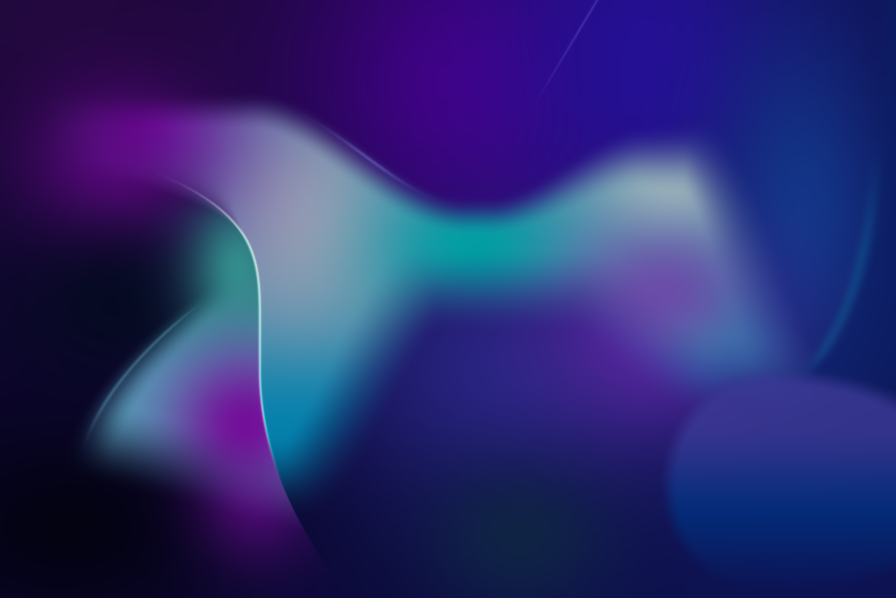
Write a Shadertoy shader that draws this background.

```glsl
// Soft aurora ribbon folding across a deep indigo and violet gradient

// Blends an elliptical patch of colour over the base
vec3 glow(vec3 base, vec2 p, vec2 centre, vec2 radius, vec3 tint) {
    vec2 q = (p - centre) / radius;
    return mix(base, tint, exp(-dot(q, q)));
}

// Thin soft line around a zero distance
float hairline(float d, float width) {
    return exp(-d * d / (width * width));
}

// Upper and lower heights of the ribbon
float ribbonTop(float x) {
    return 0.645 + 0.175 * (1.0 - smoothstep(0.42, 0.78, x))
         + 0.1 * smoothstep(0.82, 1.08, x) - 0.42 * smoothstep(1.14, 1.4, x);
}

float ribbonBottom(float x) {
    return 0.2 + 0.31 * smoothstep(0.47, 0.74, x) - 0.14 * smoothstep(0.95, 1.2, x);
}

// Signed distances from height curves, corrected for their slope
float belowTop(vec2 p) {
    float slope = (ribbonTop(p.x + 0.01) - ribbonTop(p.x - 0.01)) / 0.02;
    return (ribbonTop(p.x) - p.y) / sqrt(1.0 + slope * slope);
}

float aboveBottom(vec2 p) {
    float slope = (ribbonBottom(p.x + 0.01) - ribbonBottom(p.x - 0.01)) / 0.02;
    return (p.y - ribbonBottom(p.x)) / sqrt(1.0 + slope * slope);
}

// Distance to the right of the sharp fold
float rightOfFold(vec2 p) {
    float upper = max(p.y - 0.44, 0.0), lower = max(0.38 - p.y, 0.0);
    float foldX = 0.435 - 24.8 * pow(upper, 3.8) + 1.05 * lower * lower;
    float slope = 94.2 * pow(upper, 2.8) + 2.1 * lower;
    return (p.x - foldX) / sqrt(1.0 + slope * slope);
}

vec3 backdrop(vec2 p) {
    vec3 c = mix(vec3(0.04, 0.02, 0.17), vec3(0.05, 0.07, 0.32), smoothstep(0.0, 1.4, p.x));
    c = glow(c, p, vec2(0.10, 1.00), vec2(0.60, 0.40), vec3(0.13, 0.03, 0.24));
    c = glow(c, p, vec2(0.80, 0.86), vec2(0.30, 0.30), vec3(0.27, 0.00, 0.53));
    c = glow(c, p, vec2(1.08, 0.90), vec2(0.25, 0.32), vec3(0.14, 0.06, 0.58));
    c = glow(c, p, vec2(1.34, 0.64), vec2(0.15, 0.30), vec3(0.07, 0.21, 0.53));
    c = glow(c, p, vec2(0.85, 0.38), vec2(0.30, 0.22), vec3(0.15, 0.14, 0.50));
    c = glow(c, p, vec2(1.10, 0.44), vec2(0.19, 0.16), vec3(0.34, 0.15, 0.62));
    c = glow(c, p, vec2(0.87, 0.10), vec2(0.15, 0.12), vec3(0.06, 0.14, 0.27));
    c = glow(c, p, vec2(0.20, 0.73), vec2(0.15, 0.13), vec3(0.34, 0.03, 0.48));
    c = glow(c, p, vec2(0.20, 0.49), vec2(0.17, 0.12), vec3(0.02, 0.04, 0.13));
    return glow(c, p, vec2(0.12, 0.12), vec2(0.26, 0.16), vec3(0.01, 0.01, 0.07));
}

vec3 ribbonColour(vec2 p) {
    vec3 c = mix(vec3(0.0, 0.50, 0.67), vec3(0.34, 0.56, 0.68), smoothstep(0.28, 0.55, p.y));
    c = glow(c, p, vec2(0.51, 0.64), vec2(0.16, 0.19), vec3(0.60, 0.64, 0.71));
    c = glow(c, p, vec2(0.22, 0.80), vec2(0.20, 0.20), vec3(0.42, 0.03, 0.58));
    c = glow(c, p, vec2(0.80, 0.58), vec2(0.17, 0.13), vec3(0.00, 0.62, 0.64));
    c = glow(c, p, vec2(1.13, 0.69), vec2(0.14, 0.10), vec3(0.60, 0.72, 0.73));
    c = glow(c, p, vec2(1.11, 0.51), vec2(0.16, 0.11), vec3(0.42, 0.30, 0.66));
    return glow(c, p, vec2(1.34, 0.42), vec2(0.12, 0.16), vec3(0.22, 0.38, 0.65));
}

void mainImage(out vec4 fragColor, in vec2 fragCoord) {
    vec2 p = fragCoord / iResolution.xy * vec2(1.5, 1.0);
    vec3 col = backdrop(p);
    float fold = rightOfFold(p), top = belowTop(p);

    // Fin tucked under the left of the fold
    float h = p.y - 0.268;
    float finEdge = (p.x - 0.146 - 0.4 * h - 1.97 * h * h) * 0.75;
    float leftSide = 1.0 - smoothstep(-0.002, 0.002, fold);
    float finMask = smoothstep(-0.025, 0.045, finEdge) * smoothstep(0.18, 0.33, p.y + 0.25 * (p.x - 0.2));
    vec3 fin = mix(vec3(0.33, 0.63, 0.71), vec3(0.22, 0.58, 0.58), smoothstep(0.35, 0.5, p.y));
    fin = glow(fin, p, vec2(0.41, 0.29), vec2(0.13, 0.13), vec3(0.45, 0.06, 0.60));
    vec3 under = glow(col, p, vec2(0.40, 0.55), vec2(0.085, 0.13), vec3(0.20, 0.55, 0.55));
    under = glow(under, p, vec2(0.43, 0.19), vec2(0.10, 0.12), vec3(0.33, 0.04, 0.48));
    under = mix(under, fin, finMask * (1.0 - smoothstep(0.46, 0.6, p.y)));
    col = mix(col, under, leftSide * (1.0 - smoothstep(0.62, 0.74, p.y)));

    // Main ribbon
    float foldSoft = mix(0.002, 0.07, smoothstep(0.60, 0.76, p.y));
    float edgeSoft = mix(0.028, 0.055, smoothstep(0.85, 1.2, p.x));
    float ribbon = smoothstep(-edgeSoft, edgeSoft * 1.4, top)
                 * smoothstep(-0.07, 0.08, aboveBottom(p))
                 * smoothstep(-foldSoft, foldSoft, fold)
                 * smoothstep(0.06, 0.30, p.x);

    // Right rim closes the ribbon and shades the area beyond it
    float rim = p.x - 1.48 + 0.13 * exp(-6.5 * (p.y - 0.375));
    float beyond = smoothstep(-0.025, 0.03, rim) * smoothstep(0.33, 0.40, p.y);
    col = mix(col, ribbonColour(p), ribbon * (1.0 - beyond));
    col = mix(col, vec3(0.04, 0.12, 0.40), 0.6 * beyond);

    // Rounded pool at the lower right
    vec2 q = (p - vec2(1.29, 0.19)) / vec2(p.x < 1.29 ? 0.18 : 0.34, 0.19);
    float pool = (1.0 - smoothstep(0.86, 1.05, length(q))) * smoothstep(-0.02, 0.18, p.y);
    vec3 poolColour = mix(vec3(0.0, 0.19, 0.50), vec3(0.23, 0.22, 0.58), smoothstep(0.12, 0.30, p.y));
    col = mix(col, poolColour, 0.85 * pool);

    // Fine highlights along the folds
    float foldSpan = smoothstep(0.18, 0.32, p.y) * (1.0 - smoothstep(0.60, 0.72, p.y));
    col += vec3(0.40, 0.42, 0.30) * hairline(fold, 0.0022) * foldSpan;
    col += vec3(0.10, 0.18, 0.18) * hairline(finEdge, 0.003) * smoothstep(0.24, 0.34, p.y) * (1.0 - smoothstep(0.44, 0.50, p.y));
    col += vec3(0.10, 0.18, 0.18) * hairline(top + 0.012, 0.003) * hairline(p.x - 0.62, 0.06);
    col += vec3(0.0, 0.10, 0.07) * hairline(rim, 0.012) * smoothstep(0.36, 0.42, p.y) * (1.0 - smoothstep(0.55, 0.80, p.y));
    col += vec3(0.10, 0.10, 0.12) * hairline(p.x - 0.88 - 0.6 * (p.y - 0.8), 0.0025) * smoothstep(0.80, 0.96, p.y);
    fragColor = vec4(clamp(col, 0.0, 1.0), 1.0);
}
```
